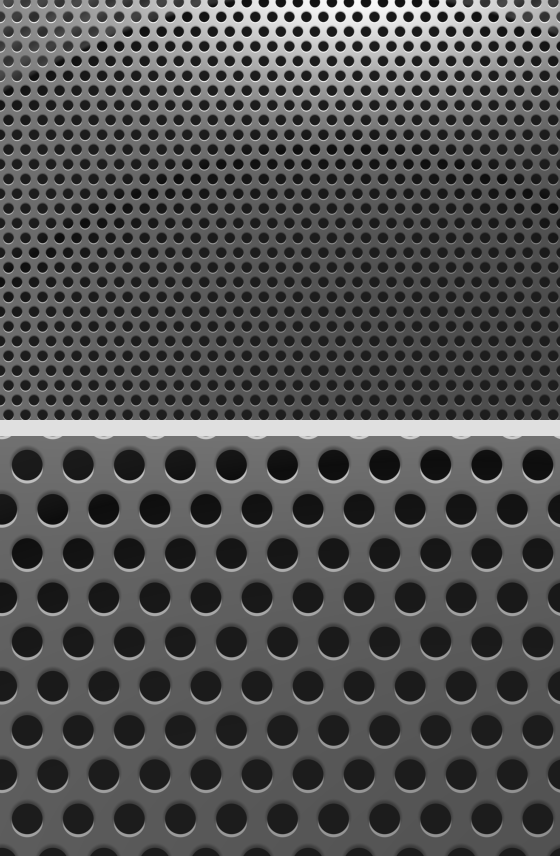
Top, the full canvas; bottom, a detail of the centre.
A Shadertoy shader for this texture:

```glsl
const float COLUMNS = 32.9;
const float ROW_PITCH = 0.866;
const float HOLE_RADIUS = 0.3;

float hash(vec2 p) {
    return fract(sin(dot(p, vec2(127.1, 311.7))) * 43758.5);
}

// Coverage of a disc with an edge of the given softness
float disc(vec2 p, float radius, float softness) {
    return 1.0 - smoothstep(-softness, softness, length(p) - radius);
}

// Brushed sheet: glow from the top right of centre, faint fill from the left
float sheetTone(vec2 uv) {
    float across = exp(-pow(abs(uv.x - 0.65), 2.0) / 0.24);
    float down = exp(-pow(uv.y / 0.18, 1.5));
    return 0.3 + 0.66 * across * down + 0.13 * pow(1.0 - uv.x, 2.0);
}

// Dark backing seen through the holes, crossed by two curved reflections
float backingTone(vec2 uv, vec2 cell) {
    float bow = (uv.x - 0.6) * (uv.x - 0.6);
    float lower = uv.y - 0.264 - 0.65 * bow;
    float upper = uv.y + 0.016 - 0.51 * bow;
    float tone = 0.112;
    tone -= 0.06 * exp(-abs(lower) / (lower < 0.0 ? 0.02 : 0.055));
    tone -= 0.06 * exp(-max(upper, 0.0) / 0.04);
    float streak = 0.5 + 0.5 * sin(90.0 * (uv.x + 1.6 * uv.y) + 2.0 * hash(cell));
    float sheen = 0.17 + 0.07 * streak + 0.05 * hash(cell + 7.0);
    return mix(tone, sheen, 1.0 - smoothstep(-0.006, 0.004, upper));
}

void mainImage(out vec4 fragColor, in vec2 fragCoord) {
    // Width runs 0 to 1, depth is measured down from the top edge
    vec2 uv = vec2(fragCoord.x, iResolution.y - fragCoord.y) / iResolution.x;
    float edge = 0.75 * COLUMNS / iResolution.x;

    // Staggered hole grid
    vec2 q = uv * COLUMNS;
    float row = floor((q.y - 0.135) / ROW_PITCH + 0.5);
    float shift = 0.5 * (1.0 - mod(row, 2.0));
    float column = floor(q.x - shift + 0.5);
    vec2 local = q - vec2(column + shift, row * ROW_PITCH + 0.135);

    // Sheet with a shaded upper lip and a lit lower lip
    float sheet = sheetTone(uv);
    float tone = sheet;
    tone *= 1.0 - 0.3 * disc(local + vec2(0.0, 0.04), HOLE_RADIUS + 0.02, 0.05);
    float litLip = disc(local - vec2(0.0, 0.05), HOLE_RADIUS + 0.01, edge);
    litLip *= smoothstep(-0.05, 0.2, local.y);
    tone = mix(tone, min(sheet * 1.9 - 0.05, 1.0), litLip);

    // Holes
    float backing = backingTone(uv, vec2(column, row));
    tone = mix(tone, backing, disc(local, HOLE_RADIUS, edge));

    fragColor = vec4(vec3(clamp(tone, 0.0, 1.0)), 1.0);
}
```
